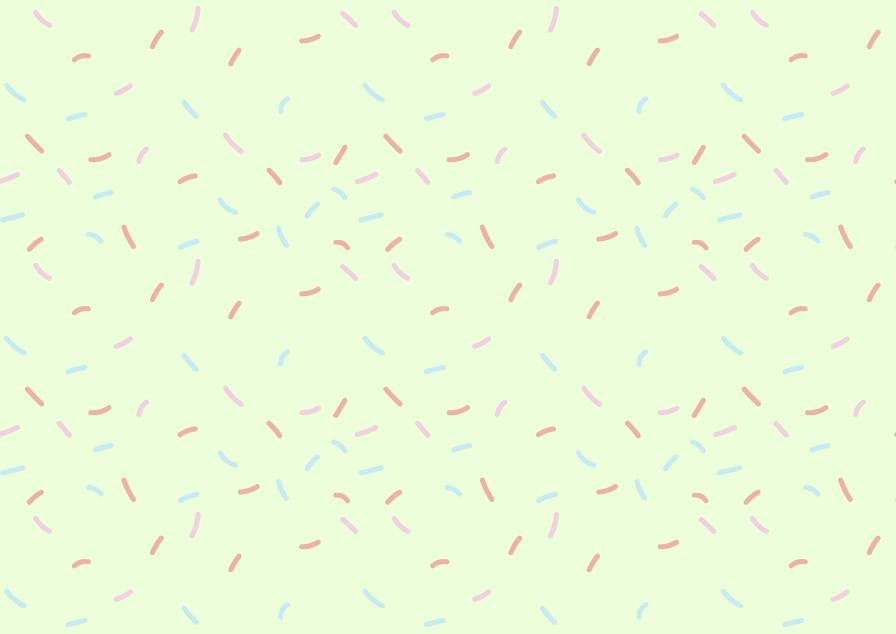
Reproduce this pattern procedurally as a Shadertoy shader.

```glsl
// Pastel sprinkles scattered on pale green, in a tile repeated about 2.5 times each way.
// Each tile holds five loose rows; sine waves set the position, tilt, length and bend
// of every sprinkle, which is a rounded stroke along a shallow parabola.

const float TAU = 6.2831853;
const float TILES_ACROSS = 2.5;
const vec2 TILE = vec2(307.0, 216.7);
const float STROKE_RADIUS = 2.2;

const vec3 GROUND = vec3(0.925, 1.0, 0.855);
const vec3 CORAL  = vec3(0.93, 0.70, 0.655);
const vec3 SKY    = vec3(0.78, 0.92, 0.945);
const vec3 PINK   = vec3(0.945, 0.82, 0.88);

// w = (centre, amplitude, period, phase)
float wave(float i, vec4 w) {
    return w.x + w.y * sin(TAU * i / w.z + w.w);
}

// Layered sines giving an irregular value in -1..1
float ripple(float s) {
    return 0.6 * sin(2.3 * s) + 0.4 * sin(5.1 * s + 1.0);
}

// Shortest offset from a centre to p on the repeating tile
vec2 tileOffset(vec2 p, vec2 centre) {
    vec2 d = p - centre;
    return d - TILE * round(d / TILE);
}

// Distance to a bowed stroke; tilt is counter-clockwise while y points down
float sprinkle(vec2 d, float tilt, float halfLength, float bend) {
    vec2 along = vec2(cos(tilt), -sin(tilt));
    vec2 q = vec2(dot(d, along), dot(d, vec2(-along.y, along.x)));
    float x = clamp(q.x, -halfLength, halfLength);
    float t = x / halfLength;
    return length(q - vec2(x, bend * (t * t - 0.4))) - STROKE_RADIUS;
}

// One row: "accent" colours every stride-th sprinkle, counted from "start"
vec3 drawRow(vec3 colour, vec2 p, float px, int count, vec4 shift, vec4 height,
             vec4 tilt, vec3 base, vec3 accent, int stride, int start) {
    for (int k = 0; k < count; k++) {
        float i = float(k);
        float seed = i + 0.1 * height.x;
        float x = TILE.x * i / float(count) + wave(i, shift);
        vec2 d = tileOffset(p, vec2(x, wave(i, height)));
        float halfLength = 7.5 + 2.2 * ripple(seed);
        float bend = 1.8 * ripple(seed + 7.0);
        float dist = sprinkle(d, wave(i, tilt), halfLength, bend);
        vec3 ink = (k + stride - start) % stride == 0 ? accent : base;
        colour = mix(colour, ink, 1.0 - smoothstep(-0.6 * px, 0.6 * px, dist));
    }
    return colour;
}

void mainImage(out vec4 fragColor, in vec2 fragCoord) {
    // Tile units, measured from the top left corner
    float px = TILES_ACROSS * TILE.x / iResolution.x;
    vec2 p = vec2(fragCoord.x, iResolution.y - fragCoord.y) * px;

    vec3 colour = GROUND;
    // Airy upper rows
    colour = drawRow(colour, p, px, 7, vec4(36.0, 12.0, 3.0, 3.14),
        vec4(33.0, 18.5, 3.0, -1.08), vec4(-0.75, 2.05, 12.0, 0.0), CORAL, PINK, 3, 0);
    colour = drawRow(colour, p, px, 5, vec4(-5.0, 18.0, 5.0, 1.36),
        vec4(88.0, 12.0, 2.5, -0.75), vec4(0.05, 1.03, 2.5, 3.96), SKY, PINK, 5, 2);
    // Dense middle row
    colour = drawRow(colour, p, px, 10, vec4(7.0, 14.0, 10.0, 3.14),
        vec4(139.0, 16.0, 2.5, 2.11), vec4(0.0, 1.03, 5.0, 2.78), CORAL, PINK, 2, 0);
    // Tight lower rows
    colour = drawRow(colour, p, px, 5, vec4(47.6, 38.0, 5.0, -1.83),
        vec4(175.0, 11.3, 2.5, 1.46), vec4(0.0, 0.84, 2.5, 0.3), SKY, SKY, 2, 0);
    colour = drawRow(colour, p, px, 7, vec4(30.0, 9.0, 3.0, 0.0),
        vec4(205.0, 4.0, 3.0, 1.57), vec4(-0.26, 0.96, 3.5, 1.6), SKY, CORAL, 2, 0);

    fragColor = vec4(colour, 1.0);
}
```
